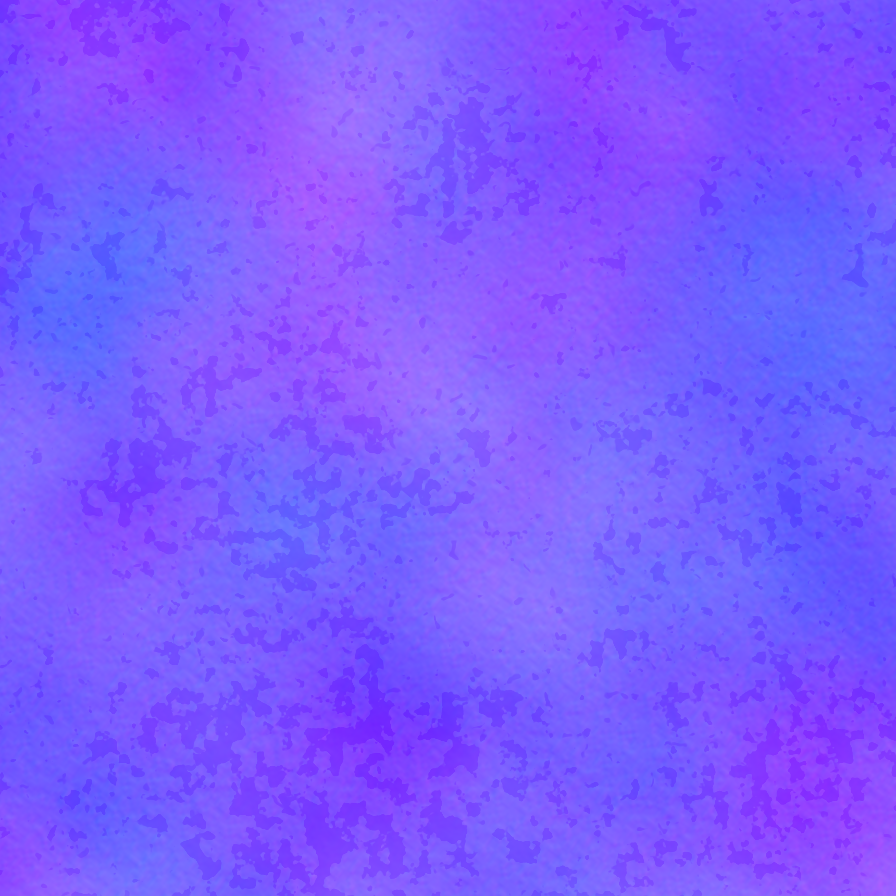
Give the GLSL for this texture, as a Shadertoy shader.

```glsl
// Draws a violet-blue weathered plaster surface with soft clouds, fine relief and ragged flaked patches.

const vec2 BASE_TINT = vec2(0.526, 0.371);   // red and green; blue stays full
const vec2 CLOUD_RANGE = vec2(0.46, 0.36);
const vec2 FLAKE_SHIFT = vec2(-0.040, -0.088);
const float RELIEF_STRENGTH = 0.034;

vec2 hash2(vec2 cell) {
    vec3 q = fract(vec3(cell.xyx) * vec3(0.1031, 0.1030, 0.0973));
    q += dot(q, q.yzx + 33.33);
    return fract((q.xx + q.yz) * q.zy);
}

// Smooth value noise, 0 to 1
float valueNoise(vec2 p) {
    vec2 cell = floor(p);
    vec2 f = fract(p);
    vec2 w = f * f * f * (f * (f * 6.0 - 15.0) + 10.0);
    float low = mix(hash2(cell).x, hash2(cell + vec2(1, 0)).x, w.x);
    float high = mix(hash2(cell + vec2(0, 1)).x, hash2(cell + vec2(1, 1)).x, w.x);
    return mix(low, high, w.y);
}

// Rotated octaves, normalised to 0 to 1
float layeredNoise(vec2 p, int octaves, float gain) {
    const mat2 TURN = mat2(1.6, 1.2, -1.2, 1.6);
    float sum = 0.0;
    float total = 0.0;
    float weight = 1.0;
    for (int i = 0; i < octaves; i++) {
        sum += weight * valueNoise(p);
        total += weight;
        weight *= gain;
        p = TURN * p + 17.3;
    }
    return sum / total;
}

// Signed distance, in cells, to sparse round spots of random size
float cellularSpots(vec2 p, float density, float maxRadius) {
    vec2 cell = floor(p);
    float nearest = 1.0;
    for (int y = -1; y <= 1; y++) {
        for (int x = -1; x <= 1; x++) {
            vec2 id = cell + vec2(x, y);
            vec2 traits = hash2(id + 71.0);
            float radius = maxRadius * mix(0.35, 1.0, traits.y);
            float spot = length(p - id - hash2(id)) - radius;
            nearest = min(nearest, traits.x < density ? spot : 1.0);
        }
    }
    return nearest;
}

// Coverage of ragged flakes: clustered grains plus spots
float flakeMask(vec2 uv) {
    float grain = layeredNoise(uv * 72.0 + 5.0, 3, 0.5);
    float cluster = layeredNoise(uv * 6.0 + 41.0, 4, 0.6);
    float grains = smoothstep(-0.03, 0.03, grain + 0.75 * (cluster - 0.5) - 0.695);

    vec2 ragged = vec2(layeredNoise(uv * 34.0 + 9.0, 3, 0.6),
                       layeredNoise(uv * 34.0 + 63.0, 3, 0.6)) - 0.5;
    float chips = cellularSpots(uv * 9.0 + ragged * 0.75, 0.20, 0.15);
    float dots = cellularSpots(uv * 42.0 + ragged * 1.6, 0.22, 0.20);
    chips = 1.0 - smoothstep(-0.012, 0.012, chips);
    dots = 1.0 - smoothstep(-0.05, 0.05, dots);
    return max(grains, max(chips, dots * 0.85));
}

float reliefHeight(vec2 uv) {
    return layeredNoise(uv * 95.0 + 23.0, 2, 0.5);
}

// Horizontal and vertical slope of the fine surface
vec2 reliefSlope(vec2 uv) {
    const float STEP = 0.003;
    float centre = reliefHeight(uv);
    return vec2(reliefHeight(uv + vec2(STEP, 0.0)) - centre,
                reliefHeight(uv + vec2(0.0, STEP)) - centre) / 0.28;
}

// Independent soft drifts for the red and green channels
vec2 cloudTint(vec2 uv) {
    vec2 drift = vec2(layeredNoise(uv * 3.6 + 2.7, 3, 0.45),
                      layeredNoise(uv.yx * 3.9 + 31.4, 3, 0.45));
    return BASE_TINT + CLOUD_RANGE * (drift - 0.5);
}

void mainImage(out vec4 fragColor, in vec2 fragCoord) {
    vec2 uv = fragCoord / iResolution.y;
    float flakes = flakeMask(uv);

    // Flakes are darker and flatter than the surrounding skin
    vec2 tint = cloudTint(uv) + FLAKE_SHIFT * flakes;
    tint += RELIEF_STRENGTH * reliefSlope(uv) * (1.0 - 0.65 * flakes);

    fragColor = vec4(clamp(tint, 0.0, 1.0), 1.0, 1.0);
}
```
